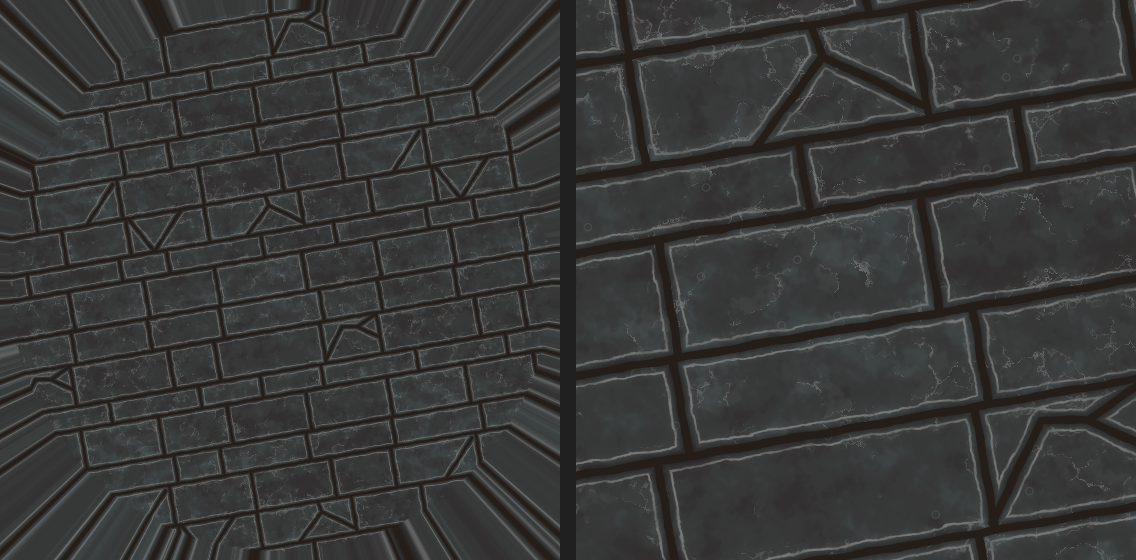
Left, the full canvas; right, a detail of the centre.
A WebGL 2 fragment shader for this texture:

```glsl
#version 300 es
precision highp float;
uniform vec2 u_resolution;
out vec4 outColor;

const float TAU = 6.2831853;
const float TILE = 0.555;               // side of one repeat, in canvas widths
const float TILT = 0.171;               // wall rotation in radians
const vec2 TILE_AT_CENTER = vec2(0.736, 0.844);
const float CLAMP_RADIUS = 0.485;       // beyond this the wall smears outward
const float JOINT_HALF = 0.0043;        // widths below are in tile units
const float RIM_OFFSET = 0.0112;
const float RIM_HALF = 0.0012;
const float CRACK_HALF = 0.0006;
const float CRACK_CELLS = 24.0;
const float PIT_CELLS = 23.0;

const vec3 STONE = vec3(0.214, 0.217, 0.217);
const vec3 UMBER = vec3(0.194, 0.186, 0.185);
const vec3 SLATE = vec3(0.240, 0.265, 0.266);
const vec3 CHALK = vec3(0.455, 0.465, 0.462);
const vec3 MORTAR = vec3(0.143, 0.112, 0.095);

// Course boundaries from top to bottom, and the upright joints of each course
const float COURSE[10] = float[10](0.0, 0.134, 0.209, 0.340, 0.434, 0.566, 0.687, 0.765, 0.894, 1.0);
const vec4 UPRIGHT[9] = vec4[9](
  vec4(0.023, 0.343, 0.493, 0.838), vec4(0.127, 0.420, 0.620, 0.819),
  vec4(0.021, 0.275, 0.498, 0.756), vec4(0.014, 0.303, 0.453, 0.735),
  vec4(0.272, 0.538, 0.798, 0.995), vec4(0.070, 0.279, 0.535, 0.843),
  vec4(0.237, 0.392, 0.700, 0.937), vec4(0.059, 0.303, 0.535, 0.819),
  vec4(0.045, 0.293, 0.528, 0.854));
// Broken bricks: start and end of each deep fracture
const vec4 FRACTURE[10] = vec4[10](
  vec4(0.258, 0.450, 0.155, 0.563), vec4(0.290, 0.570, 0.354, 0.685),
  vec4(0.354, 0.685, 0.458, 0.570), vec4(0.652, 0.687, 0.742, 0.602),
  vec4(0.742, 0.602, 0.839, 0.671), vec4(0.742, 0.602, 0.735, 0.570),
  vec4(0.836, 0.126, 0.906, 0.026), vec4(0.906, 0.026, 0.955, 0.034),
  vec4(0.955, 0.034, 1.022, 0.080), vec4(0.955, 0.034, 1.020, 0.005));

vec2 hash2(vec2 p) {
  return fract(sin(vec2(dot(p, vec2(127.1, 311.7)), dot(p, vec2(269.5, 183.3)))) * 43758.5);
}

// Tiling cellular noise: nearest distance, gap to the second, cell value
vec3 cellular(vec2 t, float cells) {
  vec2 base = floor(t * cells), f = fract(t * cells);
  vec3 best = vec3(9.0, 9.0, 0.0);
  for (int y = -1; y <= 1; y++)
    for (int x = -1; x <= 1; x++) {
      vec2 o = vec2(x, y);
      vec2 h = hash2(mod(base + o, cells));
      float d = length(o + h - f);
      if (d < best.x) best = vec3(d, best.x, fract(h.x * 17.0 + h.y * 31.0));
      else best.y = min(best.y, d);
    }
  return vec3(best.x, best.y - best.x, best.z);
}

// Tiling layered sines, about -1 to 1
float clouds(vec2 t, float freq, float phase) {
  vec2 q = t * TAU;
  float sum = 0.0, amp = 0.55;
  for (int i = 0; i < 4; i++) {
    float k = float(i) * 2.3 + phase;
    sum += amp * sin(freq * q.x + k + 1.6 * sin((freq + 1.0) * q.y + k))
               * sin(freq * q.y - k + 1.8 * sin((freq - 1.0) * q.x + 2.0 * k));
    freq = freq * 2.0 + 1.0;
    amp *= 0.62;
  }
  return sum;
}

float segmentDistance(vec2 t, vec4 s) {
  vec2 middle = 0.5 * (s.xy + s.zw), arm = 0.5 * (s.zw - s.xy);
  vec2 d = t - middle;
  d -= round(d);
  return length(d - arm * clamp(dot(d, arm) / dot(arm, arm), -1.0, 1.0));
}

// Distance to the closest joint or fracture, and a brick value
vec2 masonry(vec2 t) {
  int row = 0;
  for (int i = 1; i < 9; i++) if (t.y >= COURSE[i]) row = i;
  float edge = min(t.y - COURSE[row], COURSE[row + 1] - t.y);
  float column = 0.0;
  for (int i = 0; i < 4; i++) {
    float d = t.x - UPRIGHT[row][i];
    column += step(0.0, d);
    edge = min(edge, abs(d - round(d)));
  }
  for (int i = 0; i < 10; i++) edge = min(edge, segmentDistance(t, FRACTURE[i]));
  return vec2(edge, hash2(vec2(float(row) + 3.0, mod(column, 4.0))).x);
}

float stroke(float d, float halfWidth, float soft) {
  return 1.0 - smoothstep(halfWidth - soft, halfWidth + soft, d);
}

void main() {
  // Radial smear, then rotation into the repeating tile
  vec2 d = gl_FragCoord.xy / u_resolution - 0.5;
  float reach = CLAMP_RADIUS / max(length(d), 0.001);
  float inside = step(1.0, reach);
  d *= min(1.0, reach);
  d.y = -d.y;
  float c = cos(TILT), s = sin(TILT);
  vec2 t = fract(vec2(c * d.x - s * d.y, s * d.x + c * d.y) / TILE + TILE_AT_CENTER);
  float soft = 0.75 / (min(u_resolution.x, u_resolution.y) * TILE);

  float broad = clouds(t, 4.0, 0.4), fine = clouds(t, 11.0, 2.1), wear = clouds(t, 5.0, 5.2);
  vec2 wobble = 0.0006 * sin(TAU * vec2(17.0, 13.0) * t.yx + 2.0 * broad);
  vec2 brick = masonry(fract(t + wobble));
  float edge = brick.x;

  // Mottled stone
  float tone = broad * 0.75 + fine * 0.25 * inside + (brick.y - 0.5) * 0.4;
  vec3 color = mix(STONE, SLATE, smoothstep(0.05, 0.8, tone));
  color = mix(color, UMBER, smoothstep(0.0, 0.55, -tone));

  // Jagged cracks clustered in worn areas
  vec3 cell = cellular(t + 0.009 * vec2(fine, clouds(t, 13.0, 4.0)), CRACK_CELLS);
  float worn = smoothstep(0.05, 0.5, wear + 0.2 * (brick.y - 0.5) + 0.3 * exp(-edge * 45.0));
  float crack = stroke(cell.y * 0.5 / CRACK_CELLS, CRACK_HALF, soft);
  color += SLATE * 0.14 * worn * cell.z;
  color = mix(color, CHALK, inside * crack * worn * 0.75 * smoothstep(0.2, 0.65, cell.z));

  // Small ring-shaped pits
  vec3 pit = cellular(t, PIT_CELLS);
  float ring = stroke(abs(pit.x - 0.09) / PIT_CELLS, 0.0006, soft);
  color = mix(color, CHALK, 0.3 * inside * ring * step(0.85, pit.z));

  // Chipped pale rim, with a second ragged line where the edge is worn
  float ragged = 0.0015 * fine + 0.0035 * (cell.x - 0.4);
  float rim = abs(edge - RIM_OFFSET - ragged);
  float chip = abs(edge - RIM_OFFSET - 0.005 - 0.008 * fine - ragged);
  color += 0.035 * exp(-rim / 0.004);
  color = mix(color, CHALK, stroke(chip, 0.0006, soft) * 0.5 * smoothstep(-0.1, 0.4, wear));
  color = mix(color, CHALK, stroke(rim, RIM_HALF, soft) * clamp(0.8 + 0.45 * fine, 0.3, 1.0));

  // Recessed mortar
  color *= 1.0 - 0.18 * stroke(edge, 0.0075, 0.003);
  color = mix(color, MORTAR, stroke(edge, JOINT_HALF + 0.0007 * fine, soft));
  outColor = vec4(color, 1.0);
}
```
